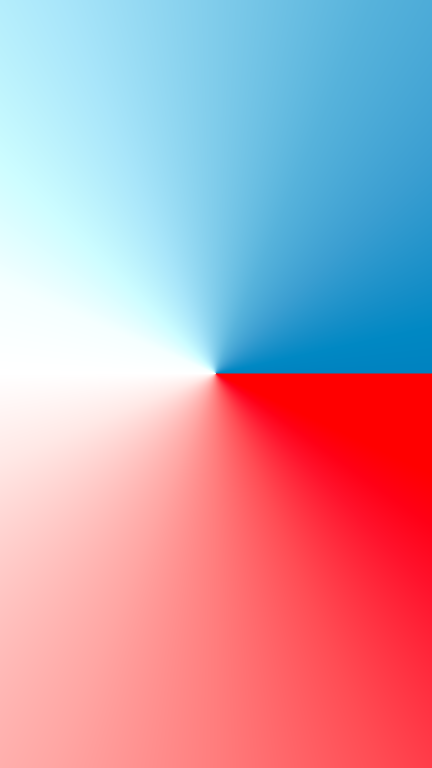
Give the GLSL for this background, as a WebGL 2 fragment shader.

```glsl
#version 300 es
precision highp float;
// Conic sweep around a point near the middle: blue fades to white
// counterclockwise above it, red fades to white clockwise below it.
// Each half is a ramp of evenly spaced colour stops over half a turn.

uniform vec2 u_resolution;
out vec4 fragColor;

const float PI = 3.14159265;
const int STOPS = 9;
const vec2 CENTRE = vec2(0.499, 0.5137);

// Stops below zero are clamped later, giving flat saturated wedges.
const vec3 BLUE_TO_WHITE[STOPS] = vec3[STOPS](
  vec3(-0.09, 0.51, 0.75), vec3(0.08, 0.555, 0.78), vec3(0.23, 0.62, 0.82),
  vec3(0.34, 0.70, 0.86), vec3(0.50, 0.80, 0.92), vec3(0.66, 0.90, 0.98),
  vec3(0.80, 0.99, 1.0), vec3(0.96, 1.0, 1.0), vec3(1.0));

const vec3 RED_TO_WHITE[STOPS] = vec3[STOPS](
  vec3(1.0, -0.2, -0.2), vec3(1.0, -0.09, -0.02), vec3(1.0, 0.07, 0.17),
  vec3(1.0, 0.30, 0.33), vec3(1.0, 0.49, 0.49), vec3(1.0, 0.65, 0.64),
  vec3(1.0, 0.78, 0.77), vec3(1.0, 0.91, 0.90), vec3(1.0));

// Linear colour ramp, t from 0 to 1.
vec3 ramp(vec3 stops[STOPS], float t) {
  float x = clamp(t, 0.0, 1.0) * float(STOPS - 1);
  int i = min(int(x), STOPS - 2);
  return clamp(mix(stops[i], stops[i + 1], x - float(i)), 0.0, 1.0);
}

// Angle away from the rightward axis, as a share of half a turn.
float halfTurn(vec2 p) {
  return atan(abs(p.y), p.x) / PI;
}

void main() {
  // Canvas heights from the centre of the sweep.
  vec2 p = (gl_FragCoord.xy - CENTRE * u_resolution) / u_resolution.y;
  float sweep = halfTurn(p);

  // Join the halves with a one-pixel soft seam.
  float upper = clamp(p.y * u_resolution.y + 0.5, 0.0, 1.0);
  vec3 colour = mix(ramp(RED_TO_WHITE, sweep), ramp(BLUE_TO_WHITE, sweep), upper);
  fragColor = vec4(colour, 1.0);
}
```
